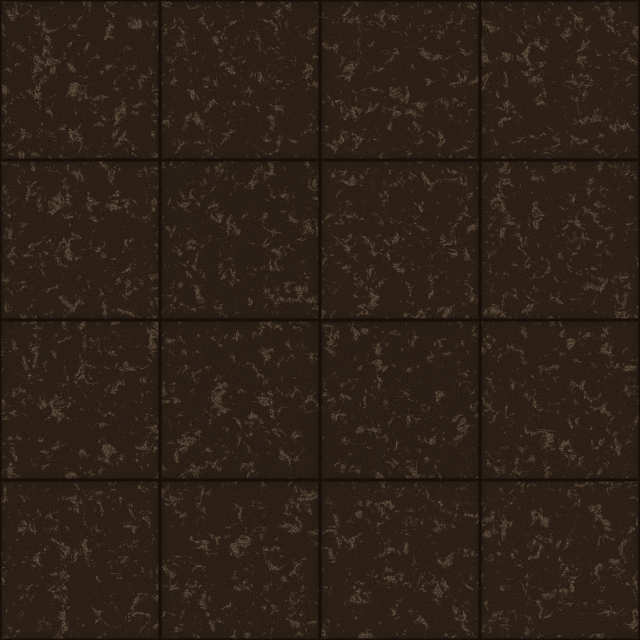
This texture is drawn by a Shadertoy shader. Its source:

```glsl
// Dark brown stone tiles in a square grid with thin recessed joints.
// Warped multi-octave gradient noise is thresholded into pale mineral flecks,
// seeded per tile; fine grain breaks up both the flecks and the ground.

const float TILES = 4.0;                 // repeats across and down
const vec3 GROUND = vec3(0.166, 0.120, 0.084);
const vec3 FLECK  = vec3(0.385, 0.322, 0.250);
const vec3 JOINT  = vec3(0.092, 0.058, 0.038);

// Lengths and frequencies below are relative to one tile.
const float JOINT_CORE  = 0.003;
const float JOINT_EDGE  = 0.013;
const float SHADE_REACH = 0.018;
const float SHADE_DEPTH = 0.22;
const float FLECK_FREQ  = 6.5;
const float WARP_FREQ   = 11.0;
const float WARP_AMOUNT = 0.022;
const float GRAIN_FREQ  = 88.0;
const float GRAIN_TONE  = 0.20;
const float FLECK_START = 0.07;
const float FLECK_FULL  = 0.37;
const float TILE_TONE   = 0.05;          // brightness spread between tiles
const vec4 OCTAVES = vec4(0.34, 0.42, 0.40, 0.28);

// Integer hash giving two values in 0..1
vec2 hash2(vec2 cell) {
    uvec2 q = uvec2(ivec2(cell)) * uvec2(1597u, 3799u);
    uint n = (q.x ^ q.y) * 747796u + 28913u;
    n = (n ^ (n >> 15)) * 739397u;
    n = (n ^ (n >> 13)) * 668265u;
    n ^= n >> 16;
    return vec2(n & 65535u, n >> 16) / 65535.0;
}

float cornerSlope(vec2 cell, vec2 offset) {
    float angle = 6.28318 * hash2(cell).x;
    return dot(vec2(cos(angle), sin(angle)), offset);
}

// Gradient noise, roughly -0.7..0.7
float gradientNoise(vec2 p) {
    vec2 i = floor(p), f = p - i;
    vec2 u = f * f * f * (f * (f * 6.0 - 15.0) + 10.0);
    vec2 e = vec2(1.0, 0.0);
    return mix(
        mix(cornerSlope(i, f), cornerSlope(i + e, f - e), u.x),
        mix(cornerSlope(i + e.yx, f - e.yx), cornerSlope(i + 1.0, f - 1.0), u.x),
        u.y);
}

// Clusters and specks summed over four scales
float fleckField(vec2 p) {
    p += WARP_AMOUNT * vec2(gradientNoise(p * WARP_FREQ),
                            gradientNoise(p * WARP_FREQ + 41.3)) * 2.0;
    float sum = 0.0, freq = FLECK_FREQ;
    for (int k = 0; k < 4; k++) {
        sum += OCTAVES[k] * gradientNoise(p * freq + float(k) * 17.7);
        freq *= 2.07;
    }
    return sum;
}

void mainImage(out vec4 fragColor, in vec2 fragCoord) {
    vec2 p = fragCoord / iResolution.y * TILES;
    float pixel = TILES / iResolution.y;
    vec2 tile = floor(p), local = p - tile;
    vec2 seed = hash2(tile + 7.0);
    vec2 stone = local + 3.0 + floor(seed * 50.0) * 1.37;

    // Fine grain at two scales
    float grain = gradientNoise(stone * GRAIN_FREQ)
                + 0.7 * gradientNoise(stone * GRAIN_FREQ * 1.83 + 9.1);

    // Ground and pale flecks
    float fleck = smoothstep(FLECK_START, FLECK_FULL, fleckField(stone));
    fleck *= clamp(0.62 + 0.75 * grain, 0.15, 1.0);
    vec3 color = GROUND * (1.0 + GRAIN_TONE * grain);
    color = mix(color, FLECK, fleck);
    color *= 1.0 + TILE_TONE * (seed.y - 0.5);

    // Shaded tile edge and recessed joint
    vec2 toEdge = min(local, 1.0 - local);
    float edge = min(toEdge.x, toEdge.y);
    color *= 1.0 - SHADE_DEPTH * exp(-edge / SHADE_REACH);
    float joint = 1.0 - smoothstep(JOINT_CORE, JOINT_EDGE + 0.5 * pixel, edge);
    color = mix(color, JOINT * (1.0 + 0.1 * grain), joint);

    fragColor = vec4(color, 1.0);
}
```
